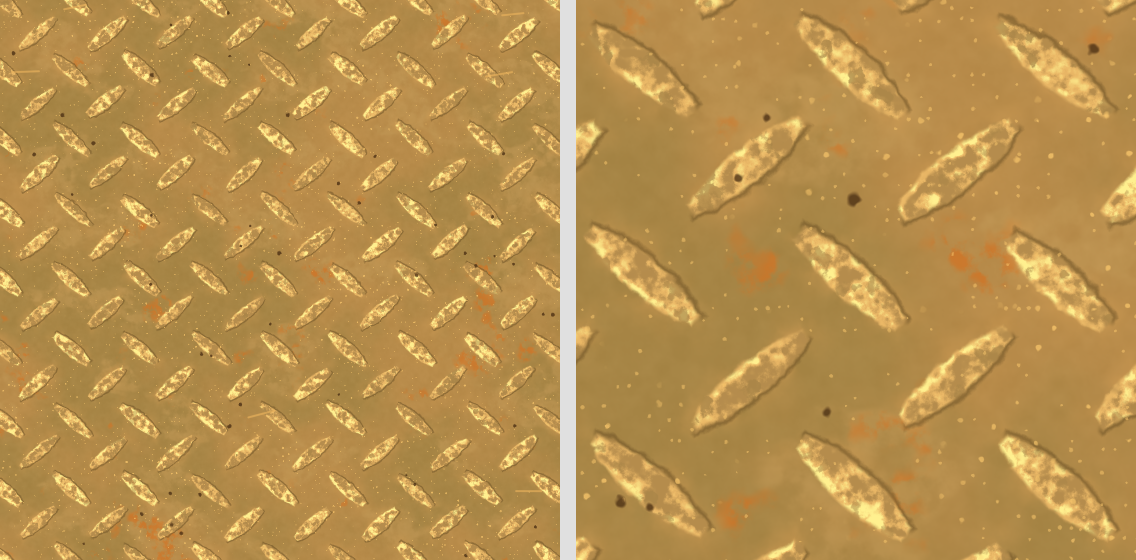
Left, the full canvas; right, a detail of the centre.
Write a WebGL 1 fragment shader that draws this texture.

```glsl
precision highp float;
// Worn brass tread plate: two interleaved lattices of raised lugs, leaning
// right and left in turn. Each lug is a blunt lens lit from the left; layered
// noise adds stains and scuffs, hashed cells scatter flecks, rust and pits.
uniform vec2 u_resolution;

float hash(vec2 p) {
  return fract(sin(dot(p, vec2(127.1, 311.7))) * 43758.545);
}

float noise(vec2 p) {
  vec2 i = floor(p), f = fract(p);
  f = f * f * (3.0 - 2.0 * f);
  return mix(mix(hash(i), hash(i + vec2(1.0, 0.0)), f.x),
             mix(hash(i + vec2(0.0, 1.0)), hash(i + 1.0), f.x), f.y);
}

float fbm(vec2 p) {
  float sum = 0.0, amp = 0.5;
  for (int i = 0; i < 5; i++) {
    sum += amp * noise(p);
    p = mat2(1.6, 1.2, -1.2, 1.6) * p + 7.3;
    amp *= 0.5;
  }
  return sum / 0.97;
}

// Irregular dots: a hashed share of the cells holds one each
float flecks(vec2 p, float share, float size) {
  vec2 id = floor(p);
  vec2 center = 0.3 + 0.4 * vec2(hash(id + 3.1), hash(id + 8.7));
  float r = size * (0.4 + 0.6 * hash(id + 5.5));
  float d = length(fract(p) - center) + 0.12 * (noise(p * 6.0) - 0.5);
  return step(hash(id), share) * (1.0 - smoothstep(r * 0.5, r + 0.06, d));
}

float segment(vec2 p, vec2 a, vec2 b) {
  vec2 ab = b - a;
  return length(p - a - ab * clamp(dot(p - a, ab) / dot(ab, ab), 0.0, 1.0));
}

// Raised lugs of one lattice; lean is +1 for "/" and -1 for its mirror
vec3 addLugs(vec3 color, vec2 p, float lean) {
  vec2 id = floor(p);
  vec2 seed = id + lean * 17.0;
  float wear = hash(seed + 2.3);
  vec2 q = fract(p) - 0.5;
  q -= 0.05 * (vec2(hash(seed), hash(seed + 4.9)) - 0.5);
  q.x *= lean;
  float angle = 0.70 + 0.08 * (hash(seed + 6.1) - 0.5);
  float c = cos(angle), s = sin(angle);
  float along = c * q.x + s * q.y;
  float across = (c * q.y - s * q.x) * lean;   // positive on the lit side

  // Lens profile cut off at both tips, with a ragged outline
  float grain = fbm(p * 17.0 + lean * 31.0);
  float halfWidth = 0.095 + 0.02 * (wear - 0.5) - 0.5 * along * along;
  float halfLength = 0.33 + 0.05 * (hash(seed + 9.2) - 0.5);
  float d = max(abs(across) - halfWidth, abs(along) - halfLength);
  d += 0.045 * (grain - 0.5);

  // Scuffed halo, then a thin shadow on the far side
  float halo = exp(-max(d, 0.0) * 16.0) * smoothstep(0.3, 0.75, fbm(p * 6.0 + 4.0));
  color = mix(color, vec3(0.80, 0.60, 0.32), 0.65 * halo);
  float shade = 1.0 - smoothstep(0.0, 0.026, abs(d - 0.006));
  shade *= smoothstep(0.0, 0.05, -across);
  color = mix(color, vec3(0.45, 0.34, 0.16), 0.65 * shade);

  // Polished top: mottled metal, brightest along the lit rim
  float rim = (1.0 - smoothstep(0.005, 0.035, abs(d + 0.018)));
  rim *= smoothstep(-0.02, 0.06, across);
  float polish = smoothstep(0.28, 0.78, grain) * (0.55 + 0.5 * wear);
  polish += 0.35 * rim + 0.35 * (noise(p * 38.0) - 0.5);
  vec3 top = mix(vec3(0.71, 0.55, 0.30), vec3(0.92, 0.72, 0.40), smoothstep(0.0, 0.5, polish));
  top = mix(top, vec3(1.0, 0.94, 0.56), smoothstep(0.42, 0.95, polish));
  float pits = smoothstep(0.57, 0.68, fbm(p * 13.0 + 60.0));
  top = mix(top, vec3(0.66, 0.52, 0.28), pits * (0.85 - 0.5 * wear));
  return mix(color, top, 1.0 - smoothstep(-0.016, 0.012, d));
}

void main() {
  vec2 uv = gl_FragCoord.xy / u_resolution;
  vec2 p = uv * vec2(8.17, 8.0);

  // Flat plate: broad tints, sharp-edged scuff patches and fine grain
  float tint = fbm(p * 0.8 + 11.0);
  vec3 color = mix(vec3(0.65, 0.52, 0.27), vec3(0.72, 0.545, 0.29), smoothstep(0.35, 0.7, tint));
  float patches = smoothstep(0.54, 0.63, fbm(p * vec2(1.2, 1.9) + 23.0));
  float scuff = patches * smoothstep(0.25, 0.65, fbm(p * 9.0));
  color = mix(color, vec3(0.75, 0.59, 0.33), 0.6 * scuff);
  color += 0.035 * (fbm(p * 14.0 + 5.0) - 0.5);

  // Rust blooms
  float rust = smoothstep(0.67, 0.78, fbm(p * 1.7 + 40.0));
  rust *= smoothstep(0.4, 0.65, fbm(p * 12.0 + 9.0));
  rust = max(rust, 0.8 * flecks(p * 2.6 + 0.4, 0.035, 0.22) * smoothstep(0.35, 0.6, noise(p * 20.0)));
  color = mix(color, vec3(0.82, 0.45, 0.14), 0.75 * rust);

  // Two lattices, half a cell apart
  color = addLugs(color, p - vec2(0.053, 0.03), 1.0);
  color = addLugs(color, p + vec2(0.447, 0.5), -1.0);

  // Bright flecks gather in drifts; dark pits are rare
  float drift = smoothstep(0.38, 0.65, fbm(p * 1.3 + 70.0));
  float bright = flecks(p * 11.0, 0.16, 0.17) * drift + 0.7 * flecks(p * 19.0 + 5.0, 0.10, 0.2);
  color = mix(color, vec3(0.98, 0.78, 0.42), 0.75 * min(bright, 1.0));
  color = mix(color, vec3(0.30, 0.19, 0.08), 0.8 * flecks(p * 7.0 + 2.0, 0.009, 0.24));

  // A few short scratches
  for (int i = 0; i < 6; i++) {
    float k = float(i);
    vec2 start = 8.0 * vec2(hash(vec2(k, 1.7)), hash(vec2(k, 6.4)));
    vec2 end = start + vec2(0.3 + 0.15 * hash(vec2(k, 3.2)), 0.25 * hash(vec2(k, 9.1)) - 0.05);
    float mark = 1.0 - smoothstep(0.004, 0.024, segment(p, start, end));
    color = mix(color, vec3(0.92, 0.70, 0.36), 0.65 * mark);
  }
  gl_FragColor = vec4(color, 1.0);
}
```
